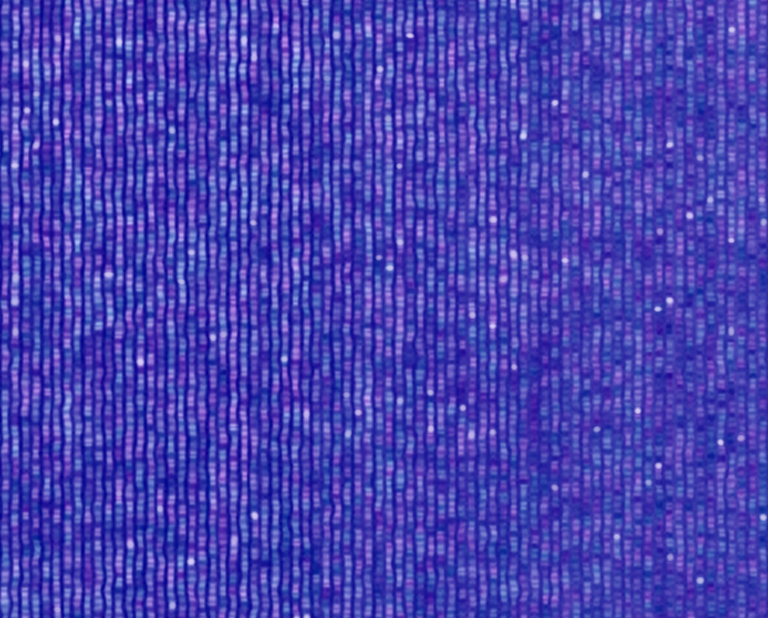
Give the GLSL for this texture, as a Shadertoy shader.

```glsl
// Ribbed violet-blue cloth: narrow vertical ribs of small uneven beads, split by
// dark grooves. Each rib cell hashes its own level, tint and rare glint; grooves
// fade towards the right, and soft blotches and grain cover the whole.

#define RIBS 74.0
#define BEADS 82.0
#define RIB_WOBBLE 0.14
#define BEAD_DEPTH 0.30
#define LEVEL_SPREAD 0.62
#define GROOVE_FADE 0.24
#define TINT 0.055
#define GRAIN 0.13
#define GLINT_SHARE 0.012

const vec3 GROOVE_BLUE = vec3(0.025, 0.015, 0.55);
const vec3 RIB_LILAC = vec3(0.62, 0.58, 0.89);
const vec3 GLINT_WHITE = vec3(0.86, 0.82, 0.97);

float hash(vec2 p) {
    vec3 q = fract(vec3(p.xyx) * 0.1031);
    q += dot(q, q.yzx + 33.33);
    return fract((q.x + q.y) * q.z);
}

float noise(vec2 p) {
    vec2 i = floor(p), f = fract(p);
    f = f * f * (3.0 - 2.0 * f);
    float low = mix(hash(i), hash(i + vec2(1, 0)), f.x);
    float high = mix(hash(i + vec2(0, 1)), hash(i + vec2(1, 1)), f.x);
    return mix(low, high, f.y);
}

// Hashed value per bead, blended along one rib only
float alongRib(float rib, float y, float seed) {
    float i = floor(y), f = smoothstep(0.15, 0.85, fract(y));
    return mix(hash(vec2(rib + seed, i)), hash(vec2(rib + seed, i + 1.0)), f);
}

void mainImage(out vec4 fragColor, in vec2 fragCoord) {
    vec2 uv = fragCoord / iResolution.xy;
    vec2 cloth = uv * vec2(RIBS, BEADS);

    // Ribs sway a little, each with its own bead offset
    cloth.x += RIB_WOBBLE * (noise(cloth * vec2(0.9, 0.55)) - 0.5) * 2.0;
    float rib = floor(cloth.x);
    float across = fract(cloth.x) - 0.5;
    float y = cloth.y + 9.0 * hash(vec2(rib, 7.0));
    y += 0.5 * noise(vec2(rib * 5.0, y * 0.6));

    // Rounded rib profile, narrowed and widened from bead to bead
    float halfWidth = 0.47 + 0.10 * (alongRib(rib, y, 131.0) - 0.5);
    float ridge = smoothstep(halfWidth + 0.03, 0.10, abs(across));
    float bead = 0.5 - 0.5 * cos(6.28318 * (fract(y + 0.5)));
    float level = 0.64 + LEVEL_SPREAD * (alongRib(rib, y, 257.0) - 0.5);
    level += 0.14 * (hash(vec2(rib, 53.0)) - 0.5);

    // Patches that spread over neighbouring ribs, some drawn out sideways
    float blotch = noise(uv * vec2(17.0, 22.0)) - 0.5;
    float streak = noise(cloth * vec2(0.42, 0.8) + 40.0) - 0.5;
    level += 0.20 * blotch + 0.26 * streak;

    // Grooves: alternate depth, shallower at the right
    float fade = smoothstep(0.25, 1.0, uv.x + 0.12 * (0.5 - uv.y));
    float groove = GROOVE_FADE * fade + 0.05;
    float gap = floor(cloth.x + 0.5);
    groove += 0.12 * mod(gap, 2.0) * hash(vec2(gap, 91.0));
    groove += 0.14 * max(streak, 0.0);
    float lit = level * (1.0 - BEAD_DEPTH * bead) * (1.12 - 0.20 * fade);
    float tone = mix(groove, lit, ridge);

    // Light falls from the top left; fine grain lies over everything
    tone *= 1.0 + 0.18 * (uv.y - 0.5) - 0.06 * (uv.x - 0.5);
    tone += GRAIN * (noise(uv * vec2(260.0, 210.0)) - 0.5);
    vec3 color = mix(GROOVE_BLUE, RIB_LILAC, clamp(tone, 0.0, 1.25));

    // Beads lean towards rose or cyan
    float lean = 2.0 * noise(vec2(cloth.x * 0.8, y * 0.7) + 300.0) - 1.0;
    color += TINT * lean * vec3(1.3, -0.8, 0.1) * (0.3 + ridge);

    // Scattered pale glints sit on single beads
    vec2 cell = vec2(rib, floor(y + 0.5));
    vec2 offset = vec2(across, (fract(y + 0.5) - 0.5) * 0.8);
    float chosen = step(1.0 - GLINT_SHARE, hash(cell + 517.0));
    float glint = chosen * smoothstep(0.5, 0.12, length(offset));
    color = mix(color, GLINT_WHITE, glint * (0.55 + 0.4 * hash(cell + 71.0)));

    fragColor = vec4(clamp(color, 0.0, 1.0), 1.0);
}
```
